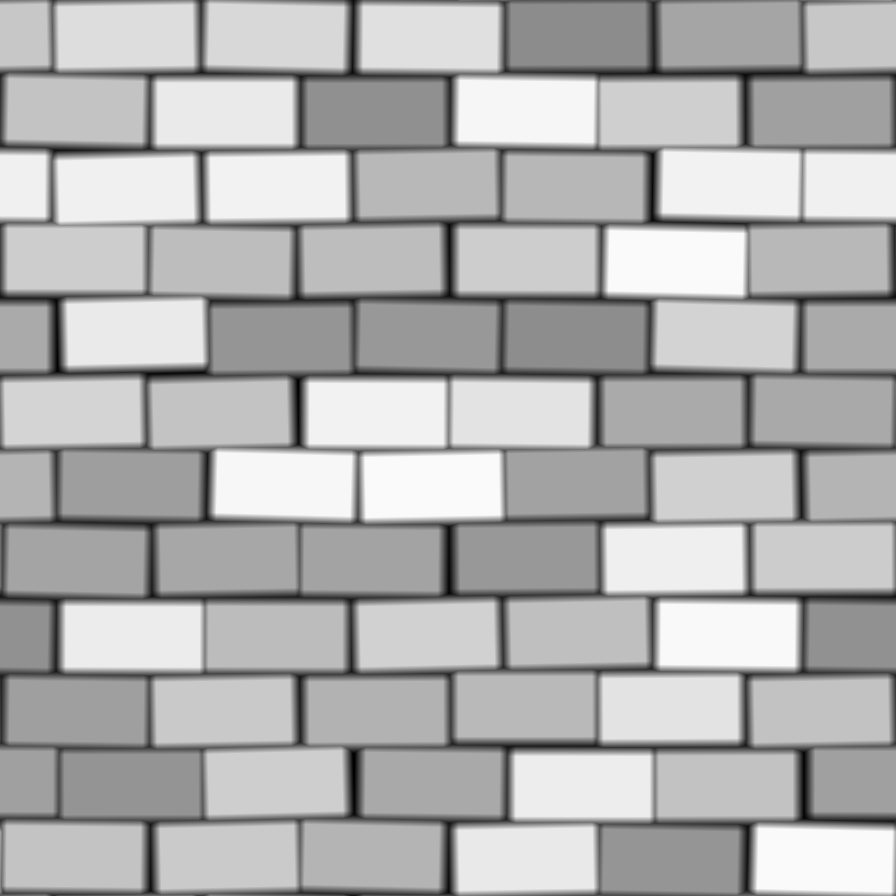
A WebGL 1 fragment shader for this pattern:

```glsl
precision highp float;
// Grey running-bond brick wall with wide soft bevels and slightly displaced, tilted bricks.

uniform vec2 u_resolution;

#define GRID vec2(6.0, 12.0)            // bricks across, rows up
#define ROW_SHIFT 0.375                 // offset of odd rows, in bricks
#define HALF_SIZE vec2(0.0873, 0.0463)  // half extent of a brick, overlapping its neighbours
#define BEVEL 0.0128                    // width of the shaded edge
#define JITTER vec2(0.0056, 0.0036)     // largest displacement
#define TILT 0.027                      // largest rotation in radians
#define TONE_MIN 0.55
#define TONE_MAX 0.92
#define HIGHLIGHT 0.07                  // extra brightness of the few lightest bricks

float hash(vec2 id, float seed) {
  vec3 p = fract(vec3(id, seed) * vec3(0.1031, 0.1030, 0.0973) + 0.137);
  p += dot(p, p.yzx + 33.33);
  return fract((p.x + p.y) * p.z);
}

float signedHash(vec2 id, float seed) {
  return 2.0 * hash(id, seed) - 1.0;
}

// Brightness of one brick: flat on top, sloping to black at its edges.
float brick(vec2 offset, vec2 id) {
  vec2 p = offset - JITTER * vec2(signedHash(id, 1.0), signedHash(id, 2.0));
  float angle = TILT * signedHash(id, 3.0);
  float c = cos(angle);
  float s = sin(angle);
  p = vec2(c * p.x + s * p.y, c * p.y - s * p.x);
  vec2 slope = clamp((HALF_SIZE - abs(p)) / BEVEL, 0.0, 1.0);
  float pick = hash(id, 7.0);
  float tone = mix(TONE_MIN, TONE_MAX, pick) + HIGHLIGHT * pow(pick, 8.0);
  return tone * slope.x * slope.y;
}

// Brightest of the bricks that can reach this point.
float wall(vec2 uv) {
  float value = 0.0;
  float baseRow = floor(uv.y * GRID.y);
  for (int j = -1; j <= 1; j++) {
    float row = baseRow + float(j);
    float shift = ROW_SHIFT * mod(row, 2.0);
    float baseColumn = floor(uv.x * GRID.x - shift);
    for (int i = -1; i <= 1; i++) {
      vec2 cell = vec2(baseColumn + float(i), row);
      vec2 center = (cell + vec2(0.5 + shift, 0.5)) / GRID;
      value = max(value, brick(uv - center, mod(cell, GRID)));
    }
  }
  return value;
}

void main() {
  vec2 uv = gl_FragCoord.xy / u_resolution;
  gl_FragColor = vec4(vec3(wall(uv)), 1.0);
}
```
